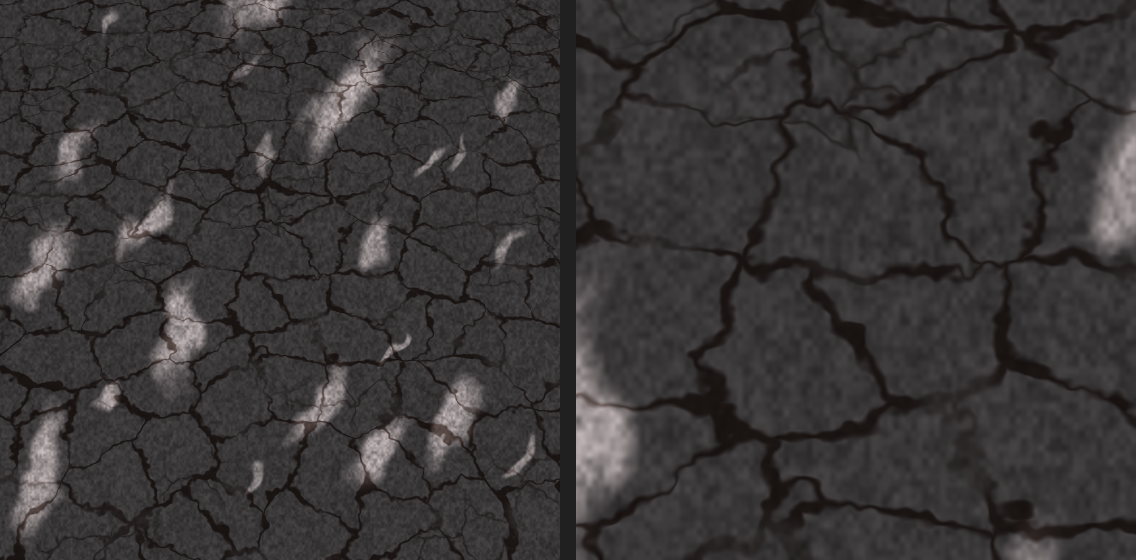
Left: the whole. Right: its middle third, enlarged.
Give the GLSL for this texture, as a three.js fragment shader.

```glsl
// Cracked dry ground seen at a slant, with soft dapples of sunlight.
// Cellular noise in ground space draws the cracks, value noise roughens them,
// and a loop of stretched, ragged ellipses lays down the light.
varying vec2 vUv;

const vec3 EARTH = vec3(0.223, 0.212, 0.217);
const vec3 CRACK = vec3(0.098, 0.076, 0.070);
const vec3 SUN_GAIN = vec3(2.15, 2.12, 2.06);
const float TILT = 0.43;         // how fast the ground recedes upward
const float CELLS = 7.6;         // plates across the bottom edge
const float CRACK_WIDTH = 0.029; // half width, in plates
const float BLUR = 0.0028;       // softness of crack edges, in canvas units
const float GRAIN = 0.30;
const int DAPPLES = 23;

vec2 hash2(vec2 p) {
  vec3 q = fract(p.xyx * vec3(0.1031, 0.1030, 0.0973));
  q += dot(q, q.yzx + 33.33);
  return fract((q.xx + q.yz) * q.zy);
}

float noise(vec2 p) {
  vec2 i = floor(p), f = fract(p);
  f = f * f * (3.0 - 2.0 * f);
  float low = mix(hash2(i).x, hash2(i + vec2(1.0, 0.0)).x, f.x);
  float high = mix(hash2(i + vec2(0.0, 1.0)).x, hash2(i + 1.0).x, f.x);
  return mix(low, high, f.y);
}

vec2 wobble(vec2 p) {
  return vec2(noise(p), noise(p + 37.7)) - 0.5;
}

// Distance to the nearest border between cells
float cellBorder(vec2 p) {
  vec2 base = floor(p), f = fract(p), nearest = vec2(0.0);
  float best = 8.0;
  for (int y = -1; y <= 1; y++) {
    for (int x = -1; x <= 1; x++) {
      vec2 cell = vec2(float(x), float(y));
      vec2 r = cell + hash2(base + cell) - f;
      float d = dot(r, r);
      if (d < best) { best = d; nearest = r; }
    }
  }
  float border = 8.0;
  for (int y = -2; y <= 2; y++) {
    for (int x = -2; x <= 2; x++) {
      vec2 cell = vec2(float(x), float(y));
      vec2 r = cell + hash2(base + cell) - f;
      vec2 gap = r - nearest;
      if (dot(gap, gap) > 0.0001) {
        border = min(border, dot(0.5 * (r + nearest), normalize(gap)));
      }
    }
  }
  return border;
}

float crackMask(vec2 ground, float soft) {
  vec2 bent = ground + 0.26 * wobble(ground * 2.1) + 0.12 * wobble(ground * 6.5)
            + 0.06 * wobble(ground * 16.0);

  // Main cracks: uneven width, with crumbled hollows here and there
  float width = CRACK_WIDTH * mix(0.3, 1.7, noise(ground * 3.1 + 11.0));
  width += 0.055 * smoothstep(0.66, 0.95, noise(ground * 4.0 + 5.0));
  float main = 1.0 - smoothstep(width - soft, width + soft, cellBorder(bent));
  main *= mix(0.45, 1.0, smoothstep(0.2, 0.45, noise(ground * 1.7 + 23.0)));

  // Hairline cracks in some of the plates
  float fine = cellBorder(bent * 1.45 + 9.3);
  fine = 1.0 - smoothstep(0.014 - soft, 0.022 + soft * 1.5, fine);
  fine *= 0.65 * smoothstep(0.55, 0.75, noise(ground * 0.8 + 3.0));
  return max(main, fine);
}

float sunlight(vec2 p) {
  vec2 ragged = p + 0.04 * wobble(p * 15.0) + 0.022 * wobble(p * 36.0);
  float light = 0.0;
  for (int i = 0; i < DAPPLES; i++) {
    float n = float(i);
    vec2 shape = hash2(vec2(n + 3.0, 17.0));
    vec2 look = hash2(vec2(n + 8.0, 41.0));
    vec2 centre = fract(vec2(0.10, 0.16) + n * vec2(0.7549, 0.5698));
    centre += 0.16 * (hash2(vec2(n + 5.0, 29.0)) - 0.5);
    float reach = mix(0.03, 0.145, shape.x * shape.x * shape.x);
    float angle = mix(0.72, 1.38, look.x);
    vec2 along = vec2(cos(angle), sin(angle));
    vec2 r = ragged - centre;
    vec2 q = vec2(dot(r, along), dot(r, vec2(-along.y, along.x)));
    q /= reach * vec2(1.0, mix(0.24, 0.44, shape.y));
    float glow = 1.0 - smoothstep(0.4, 1.15, length(q));
    light = max(light, glow * mix(0.35, 1.0, max(look.y, shape.x)));
  }
  return light * mix(0.8, 1.0, noise(p * 24.0 + 6.0));
}

void main() {
  // Tilt the canvas into the ground plane
  float recede = 1.0 / (1.0 - TILT * vUv.y);
  vec2 ground = CELLS * vec2(vUv.x - 0.5, vUv.y) * recede + 20.0;

  // Earth with fine grain and faint broad mottling
  float grain = noise(vUv * vec2(290.0, 240.0)) + noise(vUv * vec2(170.0, 130.0) + 9.0) - 1.0;
  float mottle = noise(ground * 1.3) + noise(ground * 4.0) - 1.0;
  float tone = 1.0 + GRAIN * grain + 0.05 * mottle + 0.04 * (0.5 - vUv.y);

  float crack = crackMask(ground, BLUR * CELLS * recede);
  float light = sunlight(vUv);
  vec3 color = mix(EARTH * tone, CRACK * (1.0 + 0.5 * GRAIN * grain), crack * (1.0 - 0.25 * light));
  gl_FragColor = vec4(color * (1.0 + SUN_GAIN * light), 1.0);
}
```
